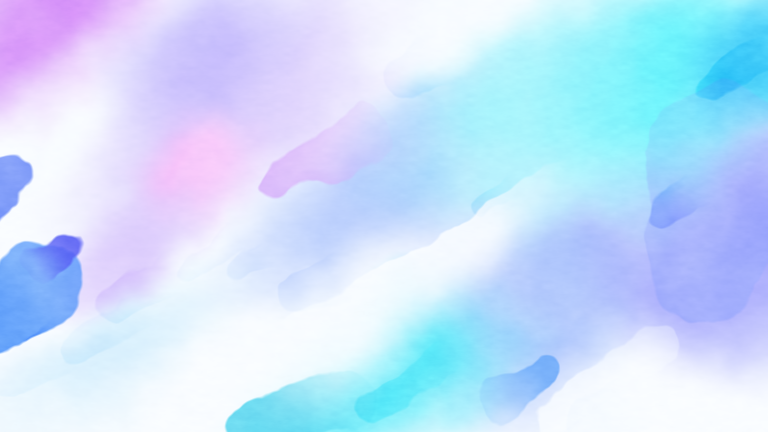
Give the GLSL for this background, as a Shadertoy shader.

```glsl
// Pastel watercolour on textured paper: broad wet washes bleed over white,
// then rough-edged strokes along one diagonal dry with a darker rim.
// Noise bends every outline; a fine stretched noise gives the paper tooth.

#define PAPER vec3(0.975, 0.988, 1.0)
#define TILT 0.55          // direction of the brush, radians
#define BLEED 0.20         // bending of the soft washes
#define RAGGED 0.055       // bending of the dry edges
#define EDGE 0.004         // softness of the dry edges
#define RIM 0.10           // pigment gathered at a dry edge
#define SCATTER 12         // number of faint overlaid strokes
#define TOOTH 0.045        // strength of the paper grain

float hash(vec2 p) {
    return fract(sin(dot(p, vec2(127.1, 311.7))) * 43758.5453);
}

float noise(vec2 p) {
    vec2 i = floor(p), f = fract(p);
    f = f * f * (3.0 - 2.0 * f);
    return mix(mix(hash(i), hash(i + vec2(1, 0)), f.x),
               mix(hash(i + vec2(0, 1)), hash(i + vec2(1, 1)), f.x), f.y);
}

float fbm(vec2 p) {
    float sum = 0.0, amp = 0.5;
    for (int i = 0; i < 4; i++) {
        sum += amp * noise(p);
        p = mat2(1.6, 1.2, -1.2, 1.6) * p + 7.3;
        amp *= 0.5;
    }
    return sum / 0.9375;
}

vec2 fbm2(vec2 p) {
    return vec2(fbm(p), fbm(p + 31.7)) - 0.5;
}

// Soft oval of pigment, its long axis along the brush direction.
void wash(inout vec3 col, vec2 p, vec2 centre, vec2 size, vec3 tint, float load) {
    float c = cos(TILT), s = sin(TILT);
    vec2 local = mat2(c, -s, s, c) * (p - centre);
    col = mix(col, tint, load * (1.0 - smoothstep(0.2, 1.0, length(local / size))));
}

// Coverage of a tapered dry stroke, fading from a towards b; y is its rim.
vec2 strokeMask(vec2 p, vec2 a, vec2 b, float radius, float fade) {
    vec2 ab = b - a;
    float along = dot(p - a, ab) / dot(ab, ab);
    float h = clamp(along, 0.0, 1.0);
    float d = length(p - a - h * ab) - radius * (0.7 + 0.3 * h);
    float wet = mix(1.0, fade, smoothstep(0.0, 1.3, along));
    float cover = wet * (1.0 - smoothstep(-EDGE, EDGE, d));
    return vec2(cover, cover * exp(-abs(d) * 110.0));
}

void stroke(inout vec3 col, vec2 p, vec2 a, vec2 b, float radius, vec3 tint, float load, float fade) {
    vec2 m = strokeMask(p, a, b, radius, fade);
    col = mix(col, tint, load * m.x);
    col = pow(col, vec3(1.0 + RIM * load * m.y));
}

void mainImage(out vec4 fragColor, in vec2 fragCoord) {
    vec2 p = fragCoord / iResolution.y;
    p.x *= 1.7778 * iResolution.y / iResolution.x;
    vec2 soft = p + BLEED * fbm2(p * 3.5);
    vec2 rough = p + RAGGED * fbm2(p * 9.0) + 0.3 * BLEED * fbm2(p * 4.0 + 11.0);
    vec3 col = PAPER;

    // Pink and lavender washes, upper left
    wash(col, soft, vec2(0.56, 0.76), vec2(0.62, 0.24), vec3(0.85, 0.79, 0.99), 0.85);
    wash(col, soft, vec2(0.10, 0.98), vec2(0.50, 0.24), vec3(0.86, 0.62, 0.98), 1.0);
    wash(col, soft, vec2(0.50, 0.90), vec2(0.34, 0.20), vec3(0.76, 0.72, 0.99), 0.8);
    wash(col, soft, vec2(0.47, 0.64), vec2(0.22, 0.16), vec3(0.98, 0.77, 0.98), 0.9);
    wash(col, soft, vec2(0.30, 0.45), vec2(0.30, 0.14), vec3(0.86, 0.79, 0.99), 0.8);

    // Blue and periwinkle washes, centre and right
    wash(col, soft, vec2(0.94, 0.59), vec2(0.56, 0.24), vec3(0.69, 0.78, 0.99), 0.95);
    wash(col, soft, vec2(1.30, 0.34), vec2(0.60, 0.32), vec3(0.69, 0.78, 0.99), 1.0);
    wash(col, soft, vec2(1.72, 0.42), vec2(0.42, 0.42), vec3(0.66, 0.67, 0.99), 1.0);
    wash(col, soft, vec2(0.25, 0.18), vec2(0.50, 0.18), vec3(0.82, 0.93, 0.99), 0.7);

    // Cyan washes, upper right and bottom
    wash(col, soft, vec2(1.32, 0.80), vec2(0.62, 0.32), vec3(0.66, 0.96, 0.99), 1.0);
    wash(col, soft, vec2(1.60, 0.82), vec2(0.42, 0.34), vec3(0.48, 0.96, 0.99), 1.0);
    wash(col, soft, vec2(1.80, 0.86), vec2(0.30, 0.22), vec3(0.30, 0.82, 0.98), 0.95);
    wash(col, soft, vec2(0.88, 0.08), vec2(0.50, 0.24), vec3(0.44, 0.93, 0.98), 1.0);
    wash(col, soft, vec2(1.00, 0.97), vec2(0.36, 0.17), PAPER, 0.9);

    // Bare diagonal band: dry upper edge, wet lower edge
    vec2 dir = vec2(cos(TILT), sin(TILT));
    vec2 rel = rough - vec2(0.82, 0.34);
    float u = dot(rel, dir), v = dot(rel, vec2(-dir.y, dir.x));
    float width = max(0.04, 0.17 - 0.18 * u);
    float band = (1.0 - smoothstep(-EDGE, EDGE, v)) * smoothstep(-1.5 * width, -0.5 * width, v);
    band *= smoothstep(-0.7, -0.2, u) * (1.0 - smoothstep(0.3, 0.62, u));
    col = mix(col, PAPER, 0.9 * band);

    // Large dry strokes
    stroke(col, rough, vec2(1.63, 0.36), vec2(1.66, 0.62), 0.17, vec3(0.60, 0.67, 0.99), 0.6, 0.3);
    stroke(col, rough, vec2(1.28, 0.02), vec2(1.50, 0.19), 0.06, PAPER, 0.85, 0.4);
    stroke(col, rough, vec2(0.64, 0.57), vec2(0.86, 0.69), 0.05, vec3(0.84, 0.68, 0.98), 0.8, 0.1);
    stroke(col, rough, vec2(0.58, -0.02), vec2(0.80, 0.08), 0.075, vec3(0.27, 0.82, 0.93), 0.8, 0.1);
    stroke(col, rough, vec2(-0.04, 0.24), vec2(0.10, 0.35), 0.10, vec3(0.34, 0.60, 0.98), 0.95, 0.8);
    stroke(col, rough, vec2(-0.03, 0.50), vec2(0.03, 0.60), 0.05, vec3(0.36, 0.50, 0.97), 0.9, 0.8);
    stroke(col, rough, vec2(0.16, 0.43), vec2(0.10, 0.39), 0.045, vec3(0.37, 0.40, 0.96), 0.85, 0.1);
    stroke(col, rough, vec2(1.26, 0.14), vec2(1.17, 0.07), 0.05, vec3(0.44, 0.68, 0.98), 0.85, 0.2);

    // Scattered faint strokes deepen whatever pigment lies below
    for (int i = 0; i < SCATTER; i++) {
        float k = float(i);
        vec2 a = vec2(1.78 * fract(0.618 * k + 0.3), hash(vec2(k, 4.0)));
        vec2 b = a + dir * mix(0.07, 0.24, hash(vec2(k, 9.0)));
        vec2 m = strokeMask(rough, a, b, mix(0.03, 0.08, hash(vec2(k, 2.0))), 0.0);
        col = pow(col, vec3(1.0 + 0.45 * m.x + RIM * m.y));
    }

    // Uneven pigment and paper tooth, strongest where colour is dense
    float density = 0.25 + 1.5 * (1.0 - min(col.r, col.g));
    float grain = fbm(p * vec2(45.0, 95.0)) - 0.5;
    float cloud = fbm(soft * 6.0) - 0.5;
    col = pow(col, vec3(1.0 + 0.5 * cloud));
    col += TOOTH * density * grain * vec3(1.2, 1.0, 0.5);
    fragColor = vec4(clamp(col, 0.0, 1.0), 1.0);
}
```
